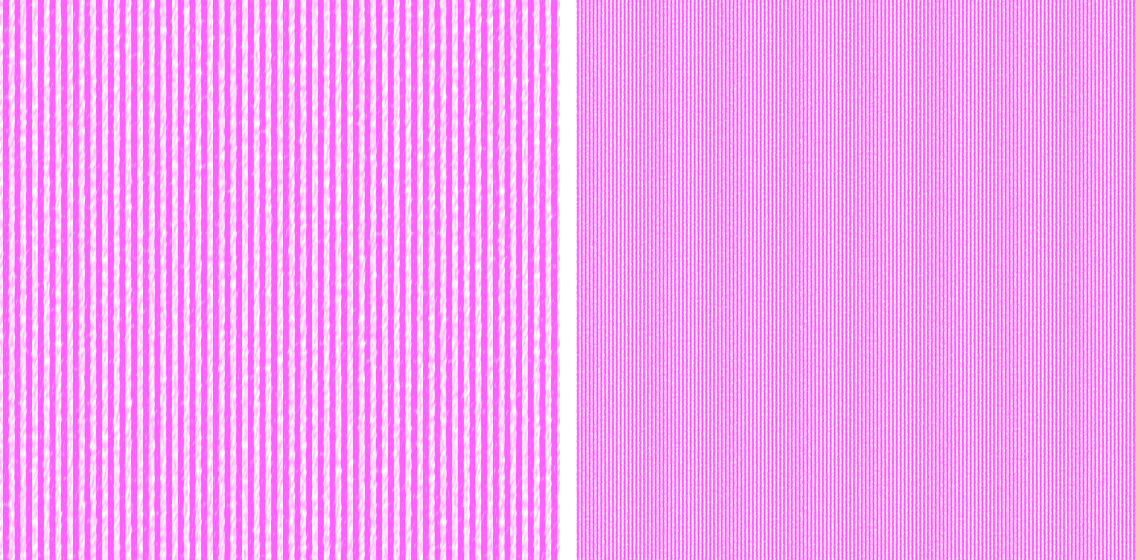
Left: one tile. Right: repeated 3 by 3.
A Shadertoy shader for this pattern:

```glsl
// Narrow vertical candy stripes: solid magenta alternating with pale, brushed bands.
// Slanted gradient noise, stretched along the stripes, gives the flecks and frayed edges.
// The noise lattice wraps along its own slant, so the square tiles on all sides.

const float STRIPES = 48.0;            // stripe pairs across the canvas
const float STRIPE_HALF = 0.25;        // half width of the magenta band, in periods
const float EDGE_WOBBLE = 0.035;       // fraying of the edges, in periods
const ivec2 FLECK_CELLS = ivec2(199, 66);  // fleck lattice across and up
const ivec2 FINE_CELLS = ivec2(295, 92);   // finer lattice for secondary flecks
const int FLECK_SLANT = 40;            // cells the lattice leans over one canvas height
const int FINE_SLANT = 52;
const float PALE_LEVEL = 0.86;         // mean green of the pale band
const float PALE_CONTRAST = 0.30;
const float FLECK_START = 0.22;        // noise level where magenta begins to lighten
const float FLECK_GAIN = 0.45;
const vec3 MAGENTA = vec3(1.0, 0.375, 1.0);

// Integer hash to a unit gradient.
vec2 latticeGradient(ivec2 cell, int seed) {
    uint h = uint(cell.x) * 1597u + uint(cell.y) * 51749u + uint(seed) * 7919u;
    h = (h ^ (h >> 15)) * 73471u;
    h = (h ^ (h >> 13)) * 91139u;
    h ^= h >> 16;
    float angle = 6.28318 * float(h & 65535u) / 65536.0;
    return vec2(cos(angle), sin(angle));
}

// Wraps a slanted lattice: one step up the canvas also shifts the columns.
ivec2 wrapCell(ivec2 cell, ivec2 cells, int slant) {
    int turns = int(floor(float(cell.y) / float(cells.y)));
    cell += turns * ivec2(slant, -cells.y);
    cell.x -= cells.x * int(floor(float(cell.x) / float(cells.x)));
    return cell;
}

float cornerValue(ivec2 cell, vec2 offset, ivec2 cells, int slant, int seed) {
    return dot(latticeGradient(wrapCell(cell, cells, slant), seed), offset);
}

// Tileable gradient noise leaning to the right, roughly -0.7 to 0.7.
float slantedNoise(vec2 uv, ivec2 cells, int slant, int seed) {
    vec2 p = uv * vec2(cells) - vec2(float(slant) * uv.y, 0.0);
    ivec2 cell = ivec2(floor(p));
    vec2 f = fract(p);
    vec2 w = f * f * f * (f * (f * 6.0 - 15.0) + 10.0);
    ivec2 e = ivec2(0, 1);
    float a = cornerValue(cell, f, cells, slant, seed);
    float b = cornerValue(cell + e.yx, f - vec2(1.0, 0.0), cells, slant, seed);
    float c = cornerValue(cell + e.xy, f - vec2(0.0, 1.0), cells, slant, seed);
    float d = cornerValue(cell + e.yy, f - vec2(1.0), cells, slant, seed);
    return mix(mix(a, b, w.x), mix(c, d, w.x), w.y);
}

void mainImage(out vec4 fragColor, in vec2 fragCoord) {
    vec2 uv = fragCoord / iResolution.xy;

    float flecks = slantedNoise(uv, FLECK_CELLS, FLECK_SLANT, 1);
    float fine = slantedNoise(uv, FINE_CELLS, FINE_SLANT, 2);
    float brush = flecks + 0.4 * fine;

    // Signed distance from the magenta band, in stripe periods.
    float across = abs(fract(uv.x * STRIPES) - 0.5);
    float band = across - STRIPE_HALF + EDGE_WOBBLE * brush;
    float halfPixel = 0.5 * STRIPES / iResolution.x;
    float paleMask = smoothstep(-halfPixel, halfPixel, band);

    // Pale band: mottled strokes, a little whiter toward its borders.
    float border = 1.0 - smoothstep(0.0, 0.2, abs(across - 0.32));
    float paleGreen = PALE_LEVEL + PALE_CONTRAST * brush + 0.03 * (border - 0.5);
    vec3 pale = vec3(1.0, clamp(paleGreen, 0.72, 1.0), 1.0);

    // Magenta band: sparse, faint flecks.
    float lift = FLECK_GAIN * max(brush - FLECK_START, 0.0);
    vec3 magenta = MAGENTA + vec3(0.0, lift, 0.0);

    fragColor = vec4(mix(magenta, pale, paleMask), 1.0);
}
```
